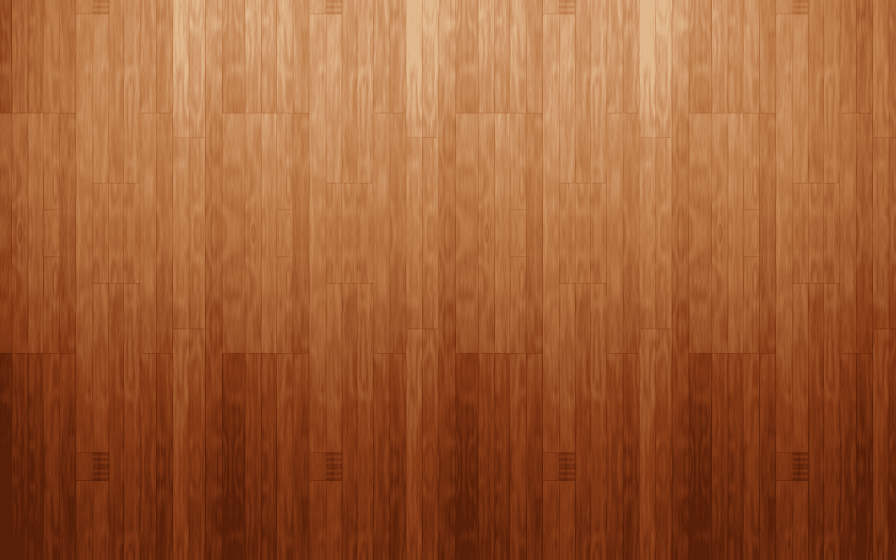
A WebGL 2 fragment shader for this texture:

```glsl
#version 300 es
precision highp float;
// Warm wooden floor: narrow boards in a repeating, vertically mirrored tile, lit from above.
uniform vec2 u_resolution;
out vec4 outColor;

const float TILE = 0.2604;          // tile side, in canvas widths
const float TILE_START = 0.2292;    // left side of one tile
const float SEAM_WIDTH = 0.0045;    // in tiles, like all values below
const float SEAM_DEPTH = 0.75;
const float FIBRE_DEPTH = 0.75;
const float RING_DEPTH = 0.42;
const float RING_RATE = 14.0;
const vec2 KNOT_SIZE = vec2(0.026, 0.11);
const float KNOT_X = 0.205;
const float LAMP_SPACING = 0.248;   // in canvas widths
const float LAMP_GLOW = 1.2;
const int BOARDS = 14;

// Board sides, height of the end joint, and tone before and after that joint
const float EDGE[15] = float[](0.0, 0.0725, 0.17, 0.24, 0.305, 0.375, 0.445,
    0.5175, 0.585, 0.65, 0.72, 0.79, 0.86, 0.93, 1.0);
const float JOINT[14] = float[](-1.0, 0.485, 0.485, 0.485, 0.485, 0.485, 0.06,
    0.785, 0.785, 0.785, 0.485, 0.485, 0.59, 0.59);
const float TONE_A[14] = float[](-0.6, -1.0, -0.4, -0.4, 0.0, -0.5, 0.2,
    0.3, -0.1, 0.2, -0.1, -0.4, 0.5, 0.1);
const float TONE_B[14] = float[](-0.6, -0.2, -0.1, 0.2, 0.1, -0.4, 0.3,
    0.1, 0.2, 0.0, 0.15, -0.3, 0.3, 0.2);

// Stain from deepest shadow to highlight
const vec3 WOOD[8] = vec3[](vec3(0.34, 0.12, 0.03), vec3(0.45, 0.18, 0.06),
    vec3(0.54, 0.24, 0.09), vec3(0.61, 0.33, 0.16), vec3(0.69, 0.42, 0.23),
    vec3(0.75, 0.50, 0.30), vec3(0.81, 0.59, 0.41), vec3(0.88, 0.72, 0.55));

float hash(vec2 p) {
    return fract(sin(dot(p, vec2(127.1, 311.7))) * 43758.5453);
}

float noise(vec2 p) {
    vec2 i = floor(p), f = fract(p);
    f = f * f * (3.0 - 2.0 * f);
    return mix(mix(hash(i), hash(i + vec2(1, 0)), f.x),
               mix(hash(i + vec2(0, 1)), hash(i + vec2(1, 1)), f.x), f.y);
}

vec3 stain(float level) {
    vec3 c = WOOD[0];
    for (int i = 1; i < 8; i++) c = mix(c, WOOD[i], clamp(level - float(i - 2), 0.0, 1.0));
    return c;
}

float seam(float dist, float px) {
    float w = max(SEAM_WIDTH, px) * 0.5;
    return (1.0 - smoothstep(w - 0.5 * px, w + 0.5 * px, abs(dist))) * min(1.0, SEAM_WIDTH / px);
}

// Fibres, growth rings and the knot on the mirror line
float grain(vec2 p, vec2 seed) {
    float fibre = 0.6 * noise(vec2(p.x * 150.0, p.y * 9.0) + seed)
                + 0.4 * noise(vec2(p.x * 230.0, p.y * 34.0) + seed);
    float height = noise(vec2(p.x * 28.0, p.y * 5.0) + seed);
    float r = length(vec2(p.x - KNOT_X, 1.0 - p.y) / KNOT_SIZE);
    float knot = exp(-r * r);
    float rings = sin(mix(height, r, knot) * RING_RATE);
    return (fibre - 0.5) * FIBRE_DEPTH * 1.6 + rings * RING_DEPTH * (0.4 + 0.6 * height)
         - 0.8 * exp(-8.0 * r * r);
}

// Tone of the boards at a point of the folded tile
float boards(vec2 p, float px) {
    int k = 0;
    for (int i = 1; i < BOARDS; i++) if (p.x >= EDGE[i]) k = i;
    float past = smoothstep(-0.5 * px, 0.5 * px, p.y - JOINT[k]);
    float tone = mix(TONE_A[k], TONE_B[k], past);
    float lines = max(seam(p.x - EDGE[k], px), seam(p.x - EDGE[k + 1], px));
    lines = max(lines, seam(p.y - JOINT[k], px));
    // Short offcuts
    if (k == 4) {
        tone += 0.25 * step(0.9, p.y);
        lines = max(lines, seam(p.y - 0.9, px));
    }
    if (k == 7) {
        float offcut = 1.0 - smoothstep(0.06 - px, 0.06 + px, p.y);
        tone -= offcut * (0.7 + 0.4 * sin(p.y * 260.0));
        lines = max(lines, seam(p.y - 0.06, px));
    }
    vec2 seed = vec2(float(k) * 17.0, step(JOINT[k], p.y) * 53.0);
    return tone + grain(p, seed) - SEAM_DEPTH * lines;
}

// Fade to the floor, darker sides and three lamps along the top
float lighting(vec2 uv, float down) {
    float depth = 1.0 - uv.y;
    float level = 4.85 * (1.0 - smoothstep(0.08, 1.05, depth));
    level -= 2.2 * pow(abs(2.0 * uv.x - 1.0), 4.0) * mix(0.35, 1.0, uv.y);
    for (int i = -1; i <= 1; i++) {
        vec2 d = vec2(uv.x - 0.508 - float(i) * LAMP_SPACING, down) / vec2(0.075, 0.11);
        level += LAMP_GLOW * exp(-dot(d, d));
    }
    return level;
}

void main() {
    vec2 uv = gl_FragCoord.xy / u_resolution;
    float down = (u_resolution.y - gl_FragCoord.y) / u_resolution.x;
    vec2 p = vec2(fract((uv.x - TILE_START) / TILE), 1.0 - abs(mod(down / TILE, 2.0) - 1.0));
    float px = 1.0 / (u_resolution.x * TILE);
    outColor = vec4(stain(lighting(uv, down) + boards(p, px)), 1.0);
}
```
